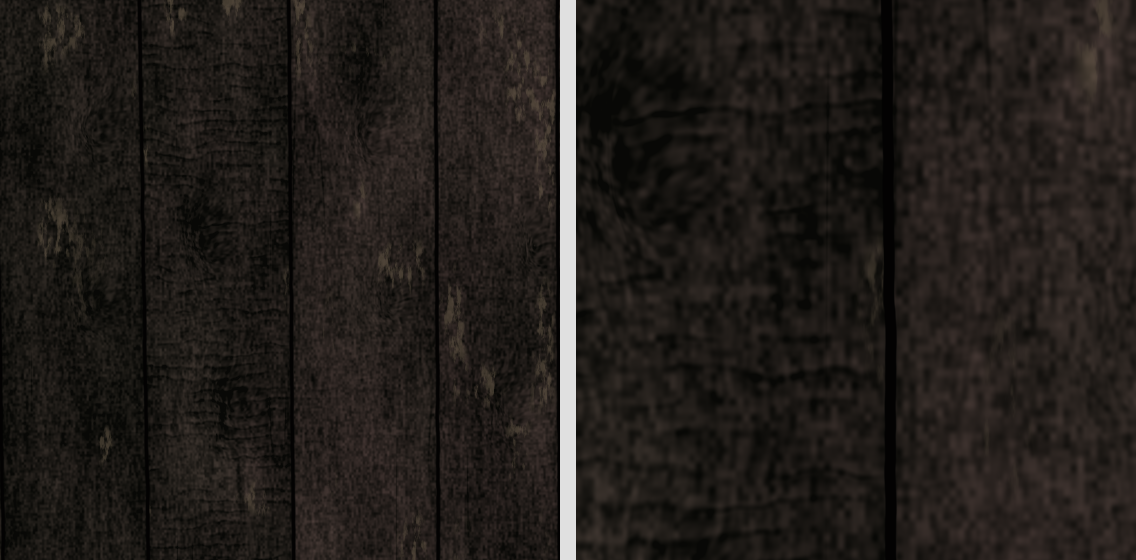
Left, the full canvas; right, a detail of the centre.
Write a WebGL 1 fragment shader that draws this texture.

```glsl
precision highp float;

uniform vec2 u_resolution;

const float BOARD_WIDTH = 0.259;
const float SEAM_HALF_WIDTH = 0.0033;
const vec3 CHAR = vec3(0.068, 0.063, 0.052);
const vec3 ASH = vec3(0.190, 0.163, 0.149);
const vec3 SEAM = vec3(0.010, 0.009, 0.008);
const vec3 BARE_WOOD = vec3(0.40, 0.35, 0.28);
const vec3 OLIVE_TINT = vec3(0.96, 1.00, 0.94);
const vec3 RED_TINT = vec3(1.05, 0.98, 1.00);

float hash(vec2 p) {
  vec3 h = fract(p.xyx * 0.1031);
  h += dot(h, h.yzx + 33.33);
  return fract((h.x + h.y) * h.z);
}

float noise(vec2 p) {
  vec2 i = floor(p);
  vec2 f = fract(p);
  f = f * f * (3.0 - 2.0 * f);
  float low = mix(hash(i), hash(i + vec2(1.0, 0.0)), f.x);
  float high = mix(hash(i + vec2(0.0, 1.0)), hash(i + vec2(1.0, 1.0)), f.x);
  return mix(low, high, f.y);
}

float fbm(vec2 p) {
  float sum = 0.0;
  float weight = 0.53;
  for (int i = 0; i < 4; i++) {
    sum += weight * noise(p);
    p = p * 2.03 + 17.1;
    weight *= 0.5;
  }
  return sum;
}

// Seams lean slightly, most of all on the left; the last board is narrower.
float seamX(float index, float y) {
  float base = min(0.006 + BOARD_WIDTH * index, 0.999);
  float wobble = 0.003 * (fbm(vec2(y * 24.0, index * 9.0)) - 0.5);
  return base - 0.016 * y / max(index, 1.0) + wobble;
}

// x: soft mask, y: signed ring pattern.
vec2 knot(vec2 p, vec2 center, vec2 radius) {
  vec2 q = (p - center) / radius;
  q += 1.3 * (vec2(fbm(p * 16.0), fbm(p * 16.0 + 40.0)) - 0.5);
  float d = length(q);
  float mask = exp(-1.3 * d * d);
  return vec2(mask, mask * sin(d * 13.0 + 9.0 * fbm(p * 30.0)));
}

// Saw marks: a rounded ridge with a thin dark groove below it.
float sawMarks(vec2 p, float seed) {
  float warp = 1.7 * fbm(vec2(p.x * 15.0, p.y * 12.0) + seed);
  float phase = fract(p.y * 50.0 + warp);
  float groove = 1.0 - smoothstep(0.0, 0.22, min(phase, 1.0 - phase));
  float broken = smoothstep(0.3, 0.7, noise(vec2(p.x * 30.0, p.y * 50.0) + seed));
  return broken * (0.2 * sin(6.2832 * phase) - 0.55 * groove) + 0.08;
}

float woodGrain(vec2 p, float seed) {
  float fine = noise(vec2(p.x * 240.0, p.y * 75.0) + seed) - 0.5;
  float grit = noise(p * vec2(250.0, 210.0) + seed * 2.0) - 0.5;
  float streak = noise(vec2(p.x * 95.0, p.y * 7.0) + seed) - 0.5;
  float cloud = fbm(p * vec2(11.0, 6.0) + seed) - 0.5;
  float patches = noise(p * vec2(5.0, 3.5) + seed) - 0.5;
  return 0.65 * fine + 0.78 * grit + 0.36 * streak + 1.1 * cloud + 0.42 * patches;
}

float crack(vec2 p, float seed) {
  float line = abs(noise(vec2(p.x * 36.0, p.y * 2.2) + seed) - 0.5);
  float patchy = smoothstep(0.55, 0.75, noise(p * vec2(9.0, 5.0) + seed));
  return patchy * (1.0 - smoothstep(0.0, 0.05, line));
}

float bareFlecks(vec2 p, float seed) {
  float area = smoothstep(0.7, 0.88, noise(p * vec2(19.0, 8.0) + seed));
  float flake = smoothstep(0.48, 0.75, fbm(p * vec2(130.0, 45.0) + seed));
  return area * flake;
}

void main() {
  vec2 p = gl_FragCoord.xy / u_resolution;
  float pixel = 1.0 / min(u_resolution.x, u_resolution.y);

  // Find the board and the nearest seam.
  float board = -1.0;
  float left = -BOARD_WIDTH;
  float gap = 1.0;
  for (int i = 0; i < 5; i++) {
    float x = seamX(float(i), p.y);
    gap = min(gap, abs(p.x - x));
    if (p.x > x) {
      board = float(i);
      left = x;
    }
  }
  float seed = 23.7 * (board + 2.0);

  // Each board carries a large and a small knot that bend its grain.
  vec2 knots = vec2(0.0);
  for (int k = 0; k < 2; k++) {
    float order = float(k);
    float across = 0.35 + 0.4 * hash(vec2(board + 5.0, order + 3.0));
    float height = 0.36 + 0.1 * cos(3.14159 * board) + 0.31 * order;
    float size = mix(0.6, 1.1, hash(vec2(board + 11.0, order))) / (1.0 + 0.7 * order);
    vec2 center = vec2(left + BOARD_WIDTH * across, height);
    knots += knot(p, center, vec2(0.06, 0.085) * size);
  }
  vec2 grainPoint = p + vec2(0.02, 0.01) * knots.x;

  // Charred surface tone.
  float sawn = mix(0.3, 0.85, 1.0 - smoothstep(0.2, 0.8, abs(board - 1.0)));
  float tone = 0.47 + 0.12 * (board - 1.5) + woodGrain(grainPoint, seed);
  tone += sawn * sawMarks(grainPoint, seed);
  tone += 0.3 * knots.y - 0.32 * knots.x;
  tone -= 0.4 * crack(grainPoint, seed);
  tone -= 0.3 * exp(-gap * 130.0);
  vec3 color = mix(CHAR, ASH, clamp(tone, -0.3, 2.0));

  // Uneven stain and worn flecks.
  float redness = clamp(fbm(p * vec2(8.0, 5.0) + seed) + 0.16 * (board - 1.2), 0.0, 1.0);
  color *= mix(OLIVE_TINT, RED_TINT, redness);
  color = mix(color, BARE_WOOD, 0.55 * bareFlecks(p, seed));

  float seam = 1.0 - smoothstep(SEAM_HALF_WIDTH - pixel, SEAM_HALF_WIDTH + pixel, gap);
  gl_FragColor = vec4(mix(color, SEAM, seam), 1.0);
}
```
